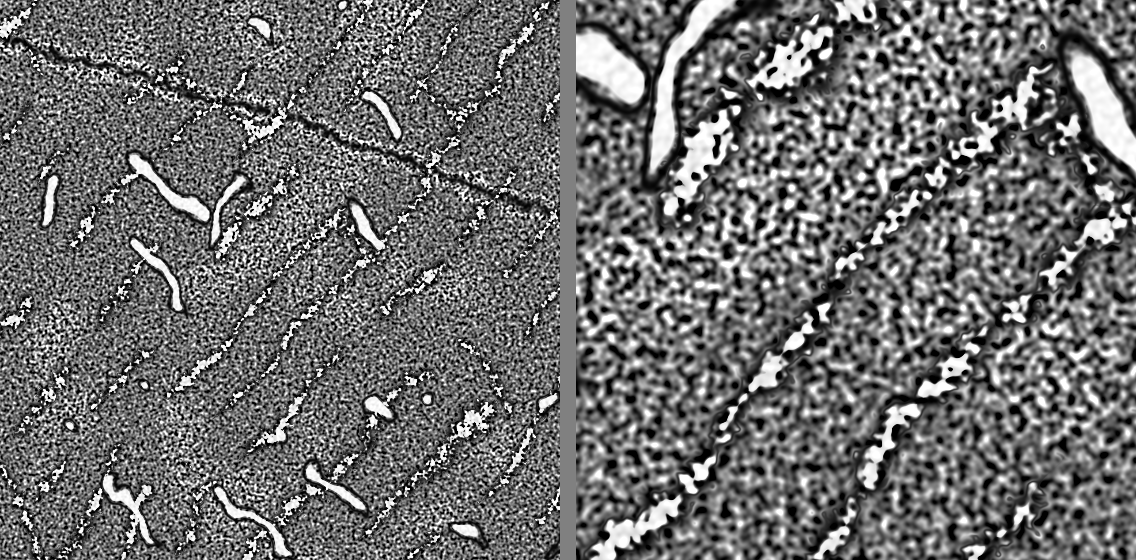
Left: the whole. Right: its middle third, enlarged.
Give the GLSL for this texture, as a Shadertoy shader.

```glsl
// Grainy grey micrograph: flecked pale strands, dark-rimmed white vessels and one dark diagonal seam.

const float GRAIN_FREQ = 148.0;      // grain cells across the canvas
const float GRAIN_GAIN = 0.60;       // contrast of the plain ground
const float GRAIN_TAIL = 0.38;       // extra contrast of the strongest grains
const float PATCH_GAIN = 0.34;       // extra contrast in pale patches
const float PATCH_LIFT = 0.085;      // extra brightness in pale patches
const float GROUND     = 0.41;
const float WHITE      = 0.97;
const float BLACK      = 0.01;
const float RIM_OFFSET = 0.0050;     // dark rim, measured from a white edge
const float RIM_WIDTH  = 0.0030;
const float STRAND_ANGLE  = 0.88;    // rising to the right
const float BRANCH_ANGLE  = -0.85;   // falling to the right
const float STRAND_GAP    = 0.100;
const float BRANCH_GAP    = 0.25;
const float BEAD_FREQ     = 62.0;
const float BEAD_RADIUS   = 0.0045;
const float VESSEL_CELL   = 0.18;
const float VESSEL_RADIUS = 0.0080;

vec2 hash2(vec2 p) {
    vec3 q = fract(p.xyx * vec3(0.1031, 0.1030, 0.0973));
    q += dot(q, q.yzx + 33.33);
    return fract((q.xx + q.yz) * q.zy);
}

float cornerSlope(vec2 cell, vec2 offset) {
    float angle = 6.2832 * hash2(cell + 300.0).x;
    return dot(vec2(cos(angle), sin(angle)), offset);
}

// Gradient noise, roughly -0.7 to 0.7
float noise(vec2 p) {
    vec2 i = floor(p), f = p - i;
    vec2 u = f * f * f * (f * (f * 6.0 - 15.0) + 10.0);
    vec2 e = vec2(1.0, 0.0);
    return mix(mix(cornerSlope(i, f), cornerSlope(i + e, f - e), u.x),
               mix(cornerSlope(i + e.yx, f - e.yx), cornerSlope(i + 1.0, f - 1.0), u.x), u.y);
}

mat2 rotation(float angle) {
    float c = cos(angle), s = sin(angle);
    return mat2(c, -s, s, c);
}

// Two turned layers hide the lattice
float grain(vec2 uv) {
    return noise(uv * GRAIN_FREQ) + noise(rotation(0.6) * uv * GRAIN_FREQ * 1.3 + 17.0);
}

// Distance to a family of wavering, broken rows of beads
float strands(vec2 uv, float angle, float gap, float seed, float presence) {
    vec2 p = rotation(angle) * uv;
    p.y += 0.085 * noise(uv * 2.7 + seed) + 0.020 * noise(uv * 13.0 + seed) + 0.008 * noise(uv * 42.0);
    float lane = floor(p.y / gap);
    float shift = 0.3 * (hash2(vec2(lane, seed)).x - 0.5);
    float across = abs(fract(p.y / gap) - 0.5 + shift) * gap;
    float row = lane * 7.37 + seed;
    float present = smoothstep(-0.1, 0.1, noise(vec2(p.x * 4.5, row)) + presence);
    float bead = BEAD_RADIUS * (0.25 + 2.6 * noise(vec2(p.x * BEAD_FREQ, row * 1.7 + 0.4)));
    float swell = 0.0045 * smoothstep(0.2, 0.4, noise(vec2(p.x * 10.0, row * 2.3 + 0.3)));
    return across - bead - swell + 0.025 * (1.0 - present);
}

// Distance to scattered crooked capsules, denser towards the bottom
float vessels(vec2 uv) {
    vec2 bent = uv + 0.042 * vec2(noise(uv * 11.0), noise(uv * 11.0 + 40.0));
    bent += 0.009 * vec2(noise(uv * 32.0 + 8.0), noise(uv * 32.0 + 70.0));
    vec2 home = floor(bent / VESSEL_CELL);
    float nearest = 1.0;
    for (int j = -1; j <= 1; j++)
    for (int i = -1; i <= 1; i++) {
        vec2 cell = home + vec2(i, j);
        vec2 place = hash2(cell + 11.0), look = hash2(cell + 57.0), kind = hash2(cell + 91.0);
        vec2 centre = (cell + 0.2 + 0.6 * place) * VESSEL_CELL;
        float chance = mix(0.75, 0.2, smoothstep(0.2, 0.9, centre.y));
        if (kind.x > chance) continue;
        float angle = (kind.y < 0.7 ? BRANCH_ANGLE : STRAND_ANGLE) + 0.6 * (look.x - 0.5);
        vec2 p = rotation(angle) * (bent - centre);
        float halfLength = 0.075 * look.y * look.y;
        p.x -= clamp(p.x, -halfLength, halfLength);
        nearest = min(nearest, length(p) - VESSEL_RADIUS * (0.7 + 0.5 * place.x));
    }
    return nearest + 0.006 * noise(uv * 45.0);
}

// Height above the ragged seam running from upper left to right
float seamOffset(vec2 uv) {
    float path = 0.925 - 0.22 * uv.x - 0.095 * uv.x * uv.x;
    return uv.y - path + 0.025 * noise(uv * 7.0 + 5.0) + 0.014 * noise(uv * 38.0);
}

float bump(float x, float width) {
    return exp(-x * x / (width * width));
}

void mainImage(out vec4 fragColor, in vec2 fragCoord) {
    vec2 uv = fragCoord / iResolution.y;
    float soft = max(0.0014, 0.7 / iResolution.y);

    // Ground grain, livelier and paler in cloudy patches
    float speck = grain(uv);
    speck *= 1.0 + GRAIN_TAIL * (abs(speck) - 0.1);
    float cloud = noise(uv * 5.0 + 9.0) + 0.45 * noise(uv * 11.0) + 0.3 * bump(uv.x - 0.55, 0.22);
    float pale = smoothstep(0.15, 0.6, cloud);
    float tone = GROUND + PATCH_LIFT * pale + speck * (GRAIN_GAIN + PATCH_GAIN * pale);

    // Dark broken seam with pale flecks beside it
    float seam = seamOffset(uv);
    float ragged = smoothstep(-0.45, 0.05, noise(uv * 75.0 + 3.0));
    tone += (0.2 + 0.7 * speck) * bump(abs(seam) - 0.014, 0.006);
    tone = mix(tone, BLACK, 0.95 * bump(seam, 0.0068) * ragged);

    // Flecked strands and smooth vessels: black rim, then white body
    float rows = min(strands(uv, STRAND_ANGLE, STRAND_GAP, 3.1, 0.10),
                     strands(uv, BRANCH_ANGLE, BRANCH_GAP, 21.6, -0.08));
    float trail = bump(max(rows, 0.0), 0.006);
    tone += 0.45 * speck * trail;
    rows -= 0.0065 * speck;
    float tubes = vessels(uv);
    float rim = max(0.72 * bump(rows - RIM_OFFSET, RIM_WIDTH), 0.94 * bump(tubes - RIM_OFFSET, RIM_WIDTH));
    tone = mix(tone, BLACK, rim);
    float body = max(0.92 * smoothstep(soft, -soft, rows), smoothstep(soft, -soft, tubes));
    tone = mix(tone, WHITE + 0.08 * speck, body);

    fragColor = vec4(vec3(clamp(tone, 0.0, 1.0)), 1.0);
}
```
